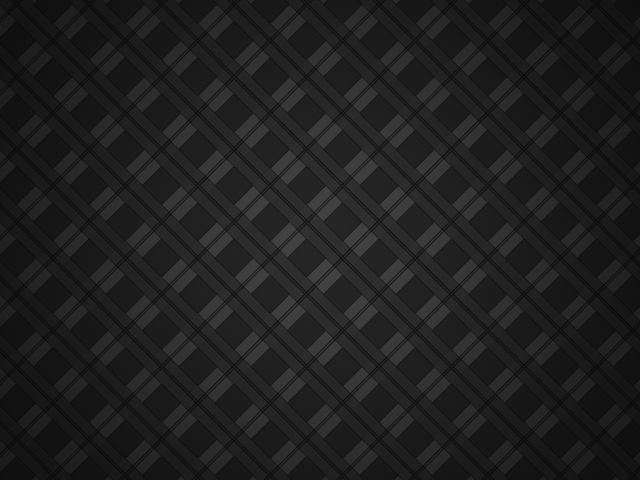
Give the GLSL for this pattern, as a Shadertoy shader.

```glsl
// Dark diagonal plaid with paired pinstripes, woven bands and a soft vignette.

// Antialiased coverage of a stripe centred at c with half width w.
float stripe(float d, float c, float w, float aa) {
    return clamp((w - abs(d - c)) / aa + 0.5, 0.0, 1.0);
}

float hash(vec2 p) {
    return fract(sin(dot(p, vec2(127.1, 311.7))) * 43758.5);
}

void mainImage(out vec4 fragColor, in vec2 fragCoord) {
    vec2 p = (fragCoord - 0.5 * iResolution.xy) / iResolution.y;

    // Lattice axes: x runs across the rising stripes, y across the falling ones.
    float period = 0.151;
    vec2 q = (p - vec2(-0.028, 0.038)) / period;
    vec2 lattice = vec2(q.x - q.y, q.x + q.y);
    vec2 d = abs(fract(lattice + 0.5) - 0.5);
    float aa = 1.414 / (period * iResolution.y);

    // Inner part of each cell, between the bands.
    float bandEdge = 0.235;
    vec2 inner = clamp((d - bandEdge) / aa + 0.5, 0.0, 1.0);

    // Falling bands lie over the bright patches and dark squares.
    float fallingBand = mix(0.192, 0.18, inner.x);
    float cell = mix(0.258, 0.146, inner.x);
    float shade = mix(fallingBand, cell, inner.y);

    // Fine thread texture and slight grain.
    float thread = sin(6.28318 * 16.0 * lattice.x) * (1.0 - inner.y)
                 + sin(6.28318 * 16.0 * lattice.y) * inner.y;
    shade *= 1.0 + 0.012 * thread;
    shade += 0.003 * (hash(floor(p * 384.0)) - 0.5);

    // Thin seams around the squares and along the falling bands.
    float seam = max(stripe(d.y, bandEdge, 0.006, aa),
                     stripe(d.x, bandEdge, 0.006, aa) * inner.y);
    shade *= 1.0 - 0.6 * seam;

    // Paired dark lines, close together, with a slightly dimmer gap.
    float gap = max(stripe(d.x, 0.0, 0.022, aa), stripe(d.y, 0.0, 0.022, aa));
    float pair = max(stripe(d.x, 0.025, 0.008, aa), stripe(d.y, 0.025, 0.008, aa));
    shade *= 1.0 - 0.12 * gap;
    shade *= 1.0 - 0.66 * pair;

    // Light falls off from the centre towards the corners.
    shade *= 1.0 - 0.59 * smoothstep(0.0, 0.87, length(p));

    fragColor = vec4(vec3(shade), 1.0);
}
```
